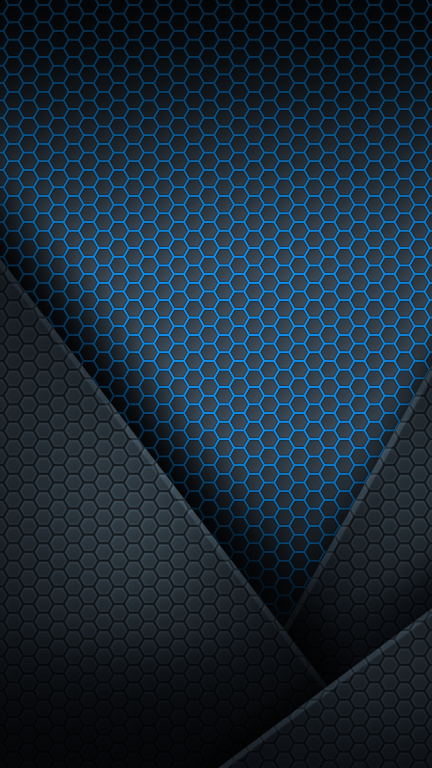
This background is drawn by a Shadertoy shader. Its source:

```glsl
// Signed distance to the line a-b, negative on its right
float side(vec2 p, vec2 a, vec2 b) {
    vec2 d = normalize(b - a);
    return dot(p - a, vec2(-d.y, d.x));
}

// Flat-topped hexagons: xy = offset from cell centre, z = distance to cell edge
vec3 hexGrid(vec2 p) {
    vec2 s = vec2(1.7320508, 1.0);
    vec2 a = mod(p + 0.5 * s, s) - 0.5 * s;
    vec2 b = mod(p, s) - 0.5 * s;
    vec2 cell = dot(a, a) < dot(b, b) ? a : b;
    vec2 q = abs(cell);
    return vec3(cell, 0.5 - max(q.y, dot(q, vec2(0.866, 0.5))));
}

float spot(vec2 p, vec2 centre, vec2 radius) {
    vec2 d = (p - centre) / radius;
    return exp(-dot(d, d));
}

// Dark embossed mesh, lit by the given amount
vec3 panel(vec3 hex, float light, float soft) {
    vec3 base = mix(vec3(0.035, 0.043, 0.058), vec3(0.20, 0.25, 0.285), light);
    float groove = 1.0 - smoothstep(0.04 - soft, 0.07 + soft, hex.z);
    float bevel = smoothstep(0.04, 0.11, hex.z) - smoothstep(0.11, 0.22, hex.z);
    base *= 0.98 + 0.18 * hex.y - 0.12 * hex.x;
    base *= 1.0 + 0.22 * bevel;
    return base * (1.0 - 0.5 * groove);
}

// Lays a panel with a lit rim over the scene, shading what lies beneath
vec3 lay(vec3 below, vec3 top, float d, float rim, float px) {
    top += rim * vec3(0.09, 0.115, 0.13) * smoothstep(-0.016, -0.010, d);
    return mix(top, below, smoothstep(-px, px, d));
}

void mainImage(out vec4 fragColor, in vec2 fragCoord) {
    vec2 p = fragCoord / iResolution.x;
    float px = 0.7 / iResolution.x;
    float pitch = 0.0402;
    float soft = 0.6 * px / pitch;
    vec3 hex = hexGrid((p - vec2(0.449, 1.103)) / pitch);

    // Panel edges
    float left = side(p, vec2(0.0, 1.18), vec2(0.755, 0.194));
    float right = side(p, vec2(0.667, 0.343), vec2(1.0, 0.933));
    float bottom = side(p, vec2(0.505, 0.0), vec2(1.0, 0.37));

    // Back plate with glowing blue mesh
    float light = smoothstep(1.82, 1.12, p.y) * smoothstep(0.30, 0.80, p.y);
    light *= 0.72 + 0.28 * spot(p, vec2(0.52, 1.05), vec2(0.5, 0.7));
    float shadow = smoothstep(-0.01, 0.17, left) * smoothstep(-0.06, 0.07, right);
    float lit = light * shadow;
    vec3 col = mix(vec3(0.012, 0.016, 0.022), vec3(0.225, 0.27, 0.31), lit);
    col *= 1.0 - 0.22 * hex.y + 0.25 * hex.x;
    col *= 0.65 + 0.35 * smoothstep(0.05, 0.17, hex.z);
    vec3 blue = vec3(0.055, 0.52, 0.86) * (0.27 + 0.73 * light) * (0.3 + 0.7 * shadow);
    float line = 1.0 - smoothstep(0.055 - soft, 0.055 + soft, hex.z);
    col = mix(col, blue, line);
    col += 0.10 * blue * exp(-10.0 * hex.z);

    // Right panel
    float rightLight = 0.68 * spot(p, vec2(0.96, 0.66), vec2(0.28, 0.36));
    rightLight *= smoothstep(0.0, 0.2, left) * smoothstep(-0.02, 0.15, bottom);
    vec3 rightMesh = panel(hex, rightLight, soft);
    rightMesh *= 0.3 + 0.7 * smoothstep(0.0, 0.13, left);
    col = lay(col, rightMesh, right, 0.35 + rightLight, px);

    // Left panel
    float leftLight = 0.80 * spot(p, vec2(0.36, 0.58), vec2(0.30, 0.36));
    leftLight += 0.36 * spot(p, vec2(0.02, 0.85), vec2(0.35, 0.5));
    leftLight *= smoothstep(-0.05, 0.4, p.y);
    vec3 leftMesh = panel(hex, leftLight, soft);
    leftMesh *= 0.5 + 0.5 * smoothstep(0.0, 0.08, bottom);
    leftMesh *= 0.55 + 0.45 * smoothstep(0.0, 0.35, p.y);
    col = lay(col, leftMesh, left, 0.25 + 0.6 * leftLight, px);

    // Bottom panel
    float bottomLight = 0.48 * spot(p, vec2(0.92, 0.28), vec2(0.38, 0.24));
    vec3 bottomMesh = panel(hex, bottomLight, soft);
    col = lay(col, bottomMesh, bottom, 0.7, px);

    fragColor = vec4(col, 1.0);
}
```
